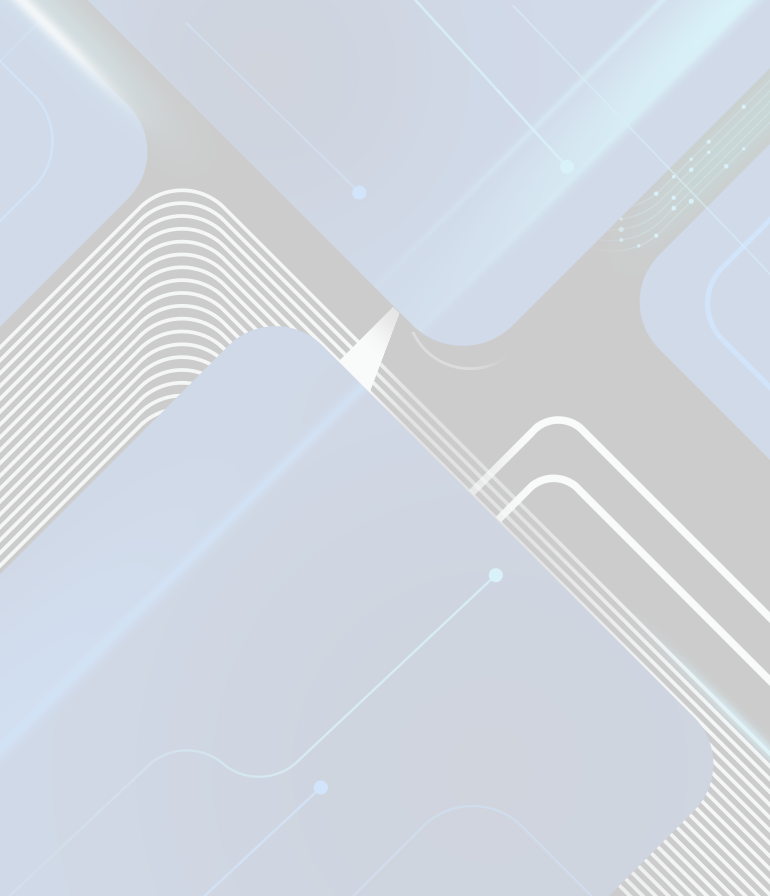
A WebGL 2 fragment shader for this background:

```glsl
#version 300 es
precision highp float;
uniform vec2 u_resolution;
out vec4 outColor;

// Layout: canvas height in design units, y runs down from the top edge
const float HEIGHT = 768.0;
const float CORNER = 57.0;
const float FAR = 2000.0;
const float STRIPE_GAP = 11.0;
const float STRIPE_COUNT = 22.0;
const int FLOW_LINES = 5;
const float FLOW_CELL = 15.0;

// Colours
const vec3 GRAY = vec3(0.80);
const vec3 CARD_BLUE = vec3(0.818, 0.853, 0.912);
const vec3 CARD_GRAY = vec3(0.810, 0.832, 0.868);
const vec3 WHITE = vec3(0.975, 0.98, 0.98);
const vec3 ICE = vec3(0.85, 0.945, 0.975);
const vec3 LINE_BLUE = vec3(0.825, 0.895, 0.975);
const vec3 MINT = vec3(0.78, 0.87, 0.87);

float unit; // size of one screen sample in design units

float hash(vec2 p) {
  vec3 q = fract(p.xyx * 0.1031);
  q += dot(q, q.yzx + 33.33);
  return fract((q.x + q.y) * q.z);
}

float fill(float d) { return clamp(0.5 - d / unit, 0.0, 1.0); }
float stroke(float d, float width) { return fill(abs(d) - 0.5 * width); }
float glow(float d, float width) { return exp(-d * d / (width * width)); }

float segment(vec2 p, vec2 a, vec2 b) {
  vec2 ab = b - a;
  return length(p - a - ab * clamp(dot(p - a, ab) / dot(ab, ab), 0.0, 1.0));
}

// Rounded box in the diagonal frame, given by its low and high corners
float card(vec2 q, vec2 low, vec2 high, float radius) {
  vec2 e = abs(q - 0.5 * (low + high)) - 0.5 * (high - low) + radius;
  return length(max(e, 0.0)) + min(max(e.x, e.y), 0.0) - radius;
}

// Height of a 45 degree gable with a rounded ridge, and its normal's y part
float gable(float x, float r) {
  x = abs(x);
  return x < r * 0.7071 ? r * 1.4142 - sqrt(r * r - x * x) : x;
}
float slant(float x, float r) { return sqrt(max(1.0 - x * x / (r * r), 0.5)); }
float gableLine(vec2 p, float r) { return (p.y - gable(p.x, r)) * slant(p.x, r); }

vec3 cardTone(vec2 p, vec2 center, float reach) {
  return mix(CARD_BLUE, CARD_GRAY, smoothstep(1.0, 0.0, length(p - center) / reach));
}

void main() {
  unit = HEIGHT / u_resolution.y;
  vec2 p = vec2(gl_FragCoord.x, u_resolution.y - gl_FragCoord.y) * unit;
  float s = p.x + p.y, d = p.x - p.y; // along the two diagonals
  vec2 q = vec2(s, d) * 0.7071;
  vec3 col = GRAY;

  // Stream of dotted curves between the right-hand cards
  float streamFade = smoothstep(490.0, 560.0, p.x);
  col = mix(col, MINT, 0.6 * streamFade * glow(s - 750.0, 32.0) * smoothstep(250.0, 500.0, d));
  for (int i = 0; i < FLOW_LINES; i++) {
    float lift = 240.0 - 9.0 * float(i);
    float away = (p.y - lift + gable(p.x - 525.0, 60.0)) * slant(p.x - 525.0, 60.0);
    col = mix(col, ICE, 0.28 * streamFade * stroke(away, 1.3));
    float cell = floor(p.x / FLOW_CELL);
    float x = (cell + 0.5) * FLOW_CELL, seed = hash(vec2(cell, float(i)));
    float dotDist = length(p - vec2(x, lift - gable(x - 525.0, 60.0)));
    col = mix(col, ICE, step(0.6, seed) * streamFade * fill(dotDist - 2.2 * seed));
  }

  // Nested gable stripes
  vec2 g = p - vec2(156.0, 142.0);
  float row = (g.y - gable(g.x, 51.0)) / STRIPE_GAP;
  float nearest = clamp(floor(row + 0.5), 0.0, STRIPE_COUNT);
  float stripe = (row - nearest) * STRIPE_GAP * slant(g.x, 51.0);
  float pale = smoothstep(300.0, 360.0, p.x) * smoothstep(620.0, 420.0, p.x);
  col = mix(col, WHITE, (0.92 - 0.45 * pale) * stroke(stripe, 3.2));
  col = mix(col, ICE, 0.7 * glow(d - 15.0, 8.0) * smoothstep(1050.0, 1270.0, s));

  // Two bold gables and a faint arc
  for (int i = 0; i < 2; i++) {
    vec2 ridge = vec2(478.5, 348.0) + float(i) * vec2(-4.0, 50.0);
    float fade = mix(0.6, 1.0, smoothstep(400.0, 455.0, p.x));
    float onRight = fill(-18.0 - d);
    col = mix(col, WHITE, fade * onRight * stroke(gableLine(p - ridge, 29.0), 6.5));
  }
  float arc = stroke(length(p - vec2(403.0, 262.0)) - 54.0, 2.5);
  col = mix(col, WHITE, 0.35 * arc * step(285.0, p.y) * smoothstep(440.0, 400.0, p.x));

  // Top card with its bright beam
  vec3 top = cardTone(p, vec2(230.0, 60.0), 240.0);
  float rise = smoothstep(60.0, 640.0, d);
  float beam = smoothstep(545.0, 640.0, s) * smoothstep(662.0, 635.0, s);
  top = mix(top, ICE, beam * (0.22 + 0.78 * rise));
  top = mix(top, ICE, (0.2 + 0.7 * rise) * (glow(s - 568.0, 4.0) + glow(s - 643.0, 4.0)) * 0.8);
  top = mix(top, LINE_BLUE, 0.6 * stroke(segment(p, vec2(160.0, 20.0), vec2(308.0, 165.0)), 1.6));
  top = mix(top, ICE, 0.85 * stroke(segment(p, vec2(356.0, 0.0), vec2(486.0, 143.0)), 2.2));
  top = mix(top, LINE_BLUE, fill(length(p - vec2(308.0, 165.0)) - 6.0));
  top = mix(top, ICE, fill(length(p - vec2(486.0, 143.0)) - 6.0));
  col = mix(col, top, fill(card(q, vec2(-FAR, 53.0), vec2(508.0, FAR), CORNER + 4.0)));

  // Left card with its inner outline
  vec3 left = CARD_BLUE;
  left = mix(left, LINE_BLUE, 0.9 * stroke(card(q, vec2(-FAR), vec2(134.0, -37.0), CORNER), 2.2));
  left = mix(left, LINE_BLUE, 0.6 * stroke(q.x - 37.0, 1.5));
  col = mix(col, left, fill(card(q, vec2(-FAR), vec2(198.0, 14.0), CORNER)));
  float shine = smoothstep(260.0, 60.0, s);
  col = mix(col, ICE, 0.45 * glow(d - 32.0, 30.0) * smoothstep(350.0, 100.0, s));
  col = mix(col, WHITE, 0.85 * shine * glow(d - 19.0, 9.0));

  // Right card with its inner outline
  vec3 right = CARD_BLUE;
  right = mix(right, LINE_BLUE, stroke(card(q, vec2(600.0, 232.0), vec2(FAR), 44.0), 4.5));
  col = mix(col, right, fill(card(q, vec2(554.0, 188.0), vec2(FAR), CORNER)));
  col = mix(col, ICE, 0.6 * stroke(segment(p, vec2(440.0, 5.0), vec2(665.0, 240.0)), 1.4));

  // Centre card: light sweep, streak and circuit lines
  vec3 centre = cardTone(p, vec2(420.0, 660.0), 520.0);
  float sweep = smoothstep(480.0, 625.0, s) * smoothstep(665.0, 635.0, s);
  centre = mix(centre, LINE_BLUE, 0.5 * sweep * smoothstep(0.0, -600.0, d));
  centre = mix(centre, LINE_BLUE, 0.7 * glow(s - 642.0, 7.0));
  float t = p.x - 191.0;
  float wave = 654.5 - sign(t) * 0.94 * (gable(abs(t) - 31.0, 46.0) - gable(31.0, 46.0));
  float reach = smoothstep(40.0, 330.0, p.x) * step(p.x, 425.0);
  centre = mix(centre, ICE, (0.25 * step(p.x, 425.0) + 0.6 * reach) * stroke((p.y - wave) * slant(abs(t) - 31.0, 46.0), 1.9));
  centre = mix(centre, LINE_BLUE, 0.8 * stroke(segment(p, vec2(170.0, 773.0), vec2(275.0, 675.0)), 2.0));
  centre = mix(centre, LINE_BLUE, 0.5 * stroke(gableLine(p - vec2(405.0, 666.0), 60.0), 2.0));
  centre = mix(centre, ICE, fill(length(p - vec2(425.0, 493.0)) - 6.0));
  centre = mix(centre, LINE_BLUE, fill(length(p - vec2(275.0, 675.0)) - 6.0));
  col = mix(col, centre, fill(card(q, vec2(348.0, -FAR), vec2(912.0, -14.0), CORNER)));

  // White wedge bridging two cards
  float along = (d + 19.0) / 93.0;
  float wedge = fill(600.0 - s) * fill(s - mix(653.0, 611.0, along)) * fill(-along * 66.0) * fill((along - 1.0) * 66.0);
  col = mix(col, mix(WHITE, vec3(0.9), smoothstep(0.4, 1.0, along)), wedge);

  outColor = vec4(col, 1.0);
}
```
